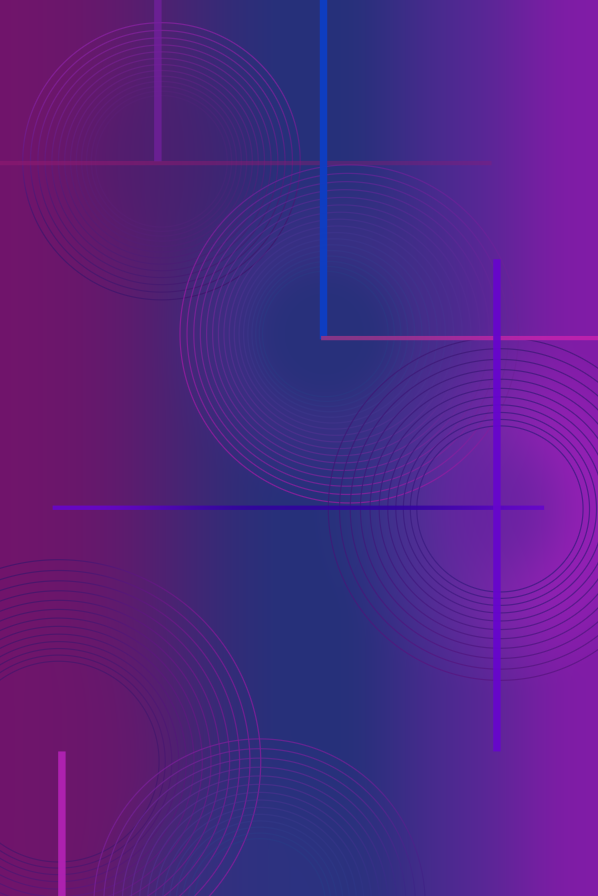
This background is drawn by a Shadertoy shader. Its source:

```glsl
// Violet to navy gradient with fine concentric rings, soft glows and thin crossing bars.
#define ASPECT 1.5
#define LINE_WIDTH 0.0021
#define RING_OPACITY 0.72
#define RING_CROWDING 0.3
#define BAR_HALF 0.0062
#define THIN_HALF 0.0036

const vec3 PLUM   = vec3(0.44, 0.08, 0.42);
const vec3 NAVY   = vec3(0.15, 0.19, 0.48);
const vec3 INDIGO = vec3(0.31, 0.16, 0.57);
const vec3 ORCHID = vec3(0.50, 0.11, 0.65);
const vec3 VIOLET = vec3(0.40, 0.02, 0.80);
const vec3 BLUE   = vec3(0.05, 0.24, 0.77);
const vec3 PINK   = vec3(0.69, 0.13, 0.70);
const vec3 DUSK   = vec3(0.24, 0.08, 0.42);
const vec3 TEAL   = vec3(0.13, 0.27, 0.54);

float pixel; // size of one pixel in canvas widths

vec3 backdrop(float x) {
    vec3 c = mix(PLUM, vec3(0.41, 0.09, 0.42), smoothstep(0.0, 0.16, x));
    c = mix(c, NAVY, smoothstep(0.10, 0.50, x));
    c = mix(c, INDIGO, smoothstep(0.56, 0.79, x));
    return mix(c, ORCHID, smoothstep(0.74, 0.98, x));
}

// Soft round light, solid up to the core radius
void glow(inout vec3 color, vec2 p, vec2 center, float core, float rim, vec3 tint, float strength) {
    color = mix(color, tint, strength * (1.0 - smoothstep(core, rim, length(p - center))));
}

// Rings from the outer to the inner radius; they turn to the lit hue on one side
// and the ring centers move by drift on the way inwards.
void rings(inout vec3 color, vec2 p, vec2 center, vec2 drift, float outer, float inner,
           int count, vec3 shade, vec3 lit, vec2 lightDir, vec3 core, float innerFade) {
    for (int i = 0; i < count; i++) {
        float t = float(i) / float(count - 1);
        float radius = mix(outer, inner, t * (1.0 + RING_CROWDING - RING_CROWDING * t));
        vec2 q = p - center - drift * t;
        float dist = abs(length(q) - radius);
        float cover = clamp((0.5 * (LINE_WIDTH + pixel) - dist) / pixel, 0.0, min(1.0, LINE_WIDTH / pixel));
        float side = dot(normalize(q + 1e-5), lightDir);
        vec3 hue = mix(mix(shade, lit, smoothstep(-0.6, 0.7, side)), core, t);
        color = mix(color, hue, cover * RING_OPACITY * mix(1.0, innerFade, t));
    }
}

// Axis aligned bar between two corners
void bar(inout vec3 color, vec2 p, vec2 low, vec2 high, vec3 tint, float opacity) {
    vec2 d = abs(p - 0.5 * (low + high)) - 0.5 * (high - low);
    vec2 cover = clamp(0.5 - d / pixel, 0.0, 1.0);
    color = mix(color, tint, cover.x * cover.y * opacity);
}

void column(inout vec3 color, vec2 p, float x, float y0, float y1, vec3 tint, float opacity) {
    bar(color, p, vec2(x - BAR_HALF, y0), vec2(x + BAR_HALF, y1), tint, opacity);
}

void row(inout vec3 color, vec2 p, float y, float x0, float x1, vec3 tint, float opacity) {
    bar(color, p, vec2(x0, y - THIN_HALF), vec2(x1, y + THIN_HALF), tint, opacity);
}

void mainImage(out vec4 fragColor, in vec2 fragCoord) {
    vec2 p = fragCoord / iResolution.xy * vec2(1.0, ASPECT);
    pixel = 1.0 / iResolution.x;
    vec3 color = backdrop(p.x);

    // Ring centers
    vec2 upperLeft = vec2(0.270, 1.230);
    vec2 middle    = vec2(0.584, 0.941);
    vec2 right     = vec2(0.836, 0.648);
    vec2 lowerLeft = vec2(0.098, 0.225);
    vec2 bottom    = vec2(0.434, -0.014);
    vec2 drift     = vec2(-0.040, 0.0);

    // Glows
    glow(color, p, upperLeft, 0.04, 0.23, vec3(0.28, 0.12, 0.43), 0.5);
    glow(color, p, middle + drift, 0.12, 0.30, vec3(0.27, 0.18, 0.54), 0.65);
    glow(color, p, middle + drift, 0.06, 0.18, NAVY, 0.9);
    glow(color, p, right, 0.14, 0.32, mix(vec3(0.23, 0.20, 0.55), vec3(0.60, 0.13, 0.72), smoothstep(0.56, 0.98, p.x)), 0.75);
    glow(color, p, right, 0.02, 0.17, vec3(0.38, 0.13, 0.62), 0.6);
    glow(color, p, lowerLeft, 0.08, 0.30, vec3(0.43, 0.08, 0.42), 0.4);
    glow(color, p, bottom, 0.08, 0.30, vec3(0.19, 0.20, 0.52), 0.6);

    // Rings
    rings(color, p, upperLeft, vec2(0.0), 0.232, 0.110, 13, DUSK, vec3(0.54, 0.13, 0.64), vec2(0.0, 1.0), vec3(0.36, 0.13, 0.50), 0.3);
    rings(color, p, middle, drift, 0.283, 0.105, 17, vec3(0.42, 0.13, 0.60), vec3(0.62, 0.10, 0.64), vec2(-0.6, -0.8), TEAL, 0.35);
    rings(color, p, lowerLeft, vec2(0.0), 0.338, 0.168, 13, DUSK, vec3(0.56, 0.10, 0.62), vec2(0.9, -0.44), DUSK, 0.8);
    rings(color, p, bottom, vec2(0.0), 0.277, 0.110, 14, vec3(0.23, 0.13, 0.52), vec3(0.48, 0.12, 0.60), vec2(-0.5, 0.87), TEAL, 0.4);
    rings(color, p, right, vec2(0.0), 0.287, 0.139, 11, vec3(0.34, 0.08, 0.50), vec3(0.24, 0.09, 0.46), vec2(-0.6, 0.8), vec3(0.22, 0.10, 0.50), 1.0);

    // Bars
    row(color, p, 1.227, 0.0, 0.822, vec3(0.56, 0.10, 0.44), mix(0.6, 0.25, p.x));
    column(color, p, 0.264, 1.230, ASPECT, vec3(0.45, 0.12, 0.62), 0.75);
    column(color, p, 0.541, 0.932, ASPECT, BLUE, 0.95);
    row(color, p, 0.934, 0.537, 1.0, mix(vec3(0.54, 0.21, 0.53), vec3(0.74, 0.13, 0.68), smoothstep(0.55, 0.95, p.x)), 0.95);
    row(color, p, 0.650, 0.088, 0.910, mix(vec3(0.19, 0.01, 0.62), VIOLET, smoothstep(0.10, 0.40, abs(p.x - 0.54))), 0.9);
    column(color, p, 0.831, 0.242, 1.066, VIOLET, 0.95);
    column(color, p, 0.1035, 0.0, 0.242, PINK, 0.95);

    fragColor = vec4(color, 1.0);
}
```
